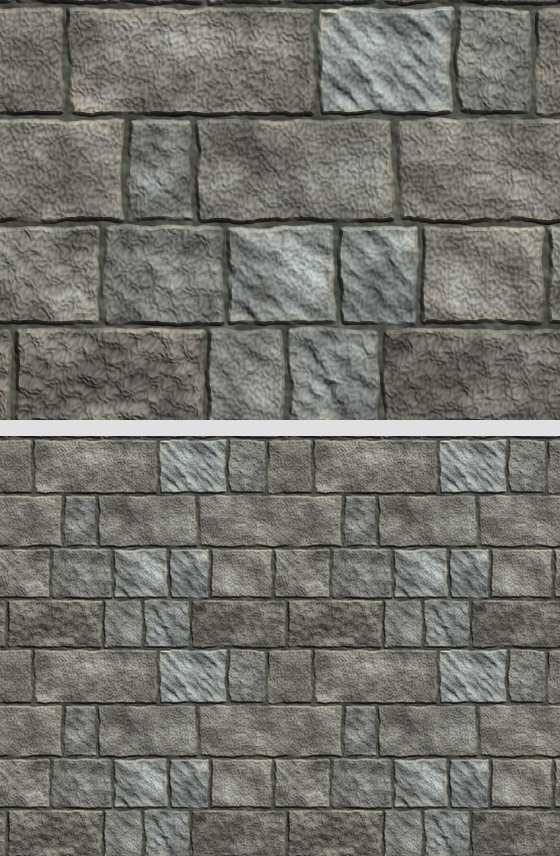
Top: one tile. Bottom: repeated 2 by 2.
A WebGL 1 fragment shader for this texture:

```glsl
precision highp float;
// Weathered ashlar wall: four courses of 4, 3, 5 and 4 rough stones with mortar.
// Joints wrap around the tile; a height field of chips, pits and chisel ridges
// built from periodic gradient noise is lit from above and darkened in hollows.

uniform vec2 u_resolution;

const vec2 ASPECT = vec2(1.3333, 1.0);       // tile size, in tile heights
const vec3 COURSES = vec3(0.236, 0.481, 0.736);
const float COURSE_SHIFT = 0.014;
const float HALF_GAP = 0.0066;
const float CORNER = 0.008;
const float WOBBLE = 0.008;
const float DEPTH = 0.0080;
const float LUMPS = 0.0042;
const float PITS = 0.0017;
const float RIDGES = 0.0085;
const float HOLLOWS = 0.24;
const float BLOTCHES = 0.36;
const float STEP = 0.0014;
const float SHADOW_REACH = 0.007;
const vec3 LIGHT = vec3(0.25, 0.56, 0.72);
const vec3 WARM = vec3(0.455, 0.443, 0.416);
const vec3 COOL = vec3(0.520, 0.543, 0.536);
const vec3 OCHRE = vec3(0.470, 0.448, 0.375);
const vec3 MORTAR = vec3(0.395, 0.408, 0.365);

struct Stone { float dist; float seed; float cool; float carving; };

float hash(vec2 p, float seed) {
  vec3 q = fract(p.xyx * vec3(0.1031, 0.1030, 0.0973) + seed);
  q += dot(q, q.yzx + 33.33);
  return fract((q.x + q.y) * q.z);
}

float corner(vec2 cell, vec2 offset, vec2 period, float seed) {
  float angle = 6.2832 * hash(mod(cell, period), seed);
  return dot(vec2(cos(angle), sin(angle)), offset);
}

// Gradient noise that wraps after a whole number of cells.
float gnoise(vec2 p, vec2 period, float seed) {
  vec2 i = floor(p), f = p - i, e = vec2(1.0, 0.0);
  vec2 w = f * f * f * (f * (f * 6.0 - 15.0) + 10.0);
  float low = mix(corner(i, f, period, seed), corner(i + e, f - e, period, seed), w.x);
  float high = mix(corner(i + e.yx, f - e.yx, period, seed), corner(i + 1.0, f - 1.0, period, seed), w.x);
  return mix(low, high, w.y);
}

float tiled(vec2 uv, vec2 period, float seed) {
  return gnoise(uv * period, period, seed);
}

// Keeps the nearest joints: left gap, right gap, left joint, coolness.
void passJoint(float x, vec2 joint, inout vec4 nearest) {
  float gap = fract(x - joint.x);
  if (gap < nearest.x) nearest.xzw = vec3(gap, joint);
  nearest.y = min(nearest.y, fract(joint.x - x));
}

Stone findStone(vec2 uv) {
  vec2 warp = vec2(tiled(uv, vec2(8.0, 6.0), 0.13), tiled(uv, vec2(8.0, 6.0), 0.61));
  vec2 p = uv + WOBBLE * warp;
  float y = fract(p.y + COURSE_SHIFT);

  // Each course: extent, joint positions, and coolness of the stone to the right.
  vec2 span = vec2(0.0, COURSES.x);
  vec4 joints = vec4(0.023, 0.367, 0.510, 0.682);
  vec4 cool = vec4(0.0, 0.45, 0.75, 0.05);
  if (y > COURSES.z) {
    span = vec2(COURSES.z, 1.0);
    joints = vec4(0.118, 0.566, 0.812, 0.953);
    cool = vec4(0.05, 1.0, 0.35, 0.0);
  } else if (y > COURSES.y) {
    span = COURSES.yz;
    joints = vec4(0.224, 0.348, 0.707, 0.707);
    cool = vec4(0.6, 0.15, 0.1, 0.1);
  } else if (y > COURSES.x) {
    span = COURSES.xy;
    joints = vec4(0.182, 0.401, 0.602, 0.749);
    cool = vec4(0.35, 0.8, 0.9, 0.15);
  }
  vec4 nearest = vec4(2.0, 2.0, 0.0, 0.0);
  for (int i = 0; i < 4; i++) passJoint(p.x, vec2(joints[i], cool[i]), nearest);
  if (span.x == COURSES.x) passJoint(p.x, vec2(0.974, 0.2), nearest);

  // Rounded box with chipped edges.
  vec2 lower = vec2(nearest.x, y - span.x) * ASPECT;
  vec2 upper = vec2(nearest.y, span.y - y) * ASPECT;
  vec2 q = HALF_GAP + CORNER - min(lower, upper);
  float dist = length(max(q, 0.0)) + min(max(q.x, q.y), 0.0) - CORNER;
  dist += 0.008 * tiled(uv, vec2(20.0, 15.0), 0.27) + 0.003 * tiled(uv, vec2(64.0, 48.0), 0.45);
  return Stone(dist, fract(nearest.z * 7.31 + span.x * 3.7), nearest.w, 0.0);
}

float height(vec2 uv, out Stone s) {
  s = findStone(uv);
  float face = smoothstep(0.003, -0.009, s.dist);
  float lump = tiled(uv, vec2(44.0, 33.0), s.seed) * mix(0.5, 1.5, hash(vec2(3.0, 8.0), s.seed));
  lump *= 1.0 - 0.4 * s.cool;
  vec2 pitGrid = vec2(144.0, 88.0);
  float pit = gnoise(uv * pitGrid + 0.8 * lump, pitGrid, s.seed) * mix(1.15, 0.75, s.cool);
  vec2 slant = vec2(32.0 * uv.x + 24.0 * uv.y, 8.0 * (uv.x - uv.y));
  float ridge = s.cool * gnoise(slant + 0.4 * lump, vec2(8.0), s.seed);
  s.carving = 0.6 * lump + 0.7 * pit + 0.9 * ridge;
  float relief = LUMPS * lump + PITS * pit + RIDGES * ridge
    + 0.011 * tiled(uv, vec2(12.0, 9.0), s.seed);
  float grit = 0.002 * tiled(uv, vec2(80.0, 60.0), 0.83);
  return mix(grit, DEPTH + relief, face);
}

void main() {
  vec2 uv = gl_FragCoord.xy / u_resolution;
  Stone s, unused;
  vec3 light = normalize(LIGHT);
  float h = height(uv, s);
  float hx = height(uv + vec2(STEP, 0.0) / ASPECT, unused);
  float hy = height(uv + vec2(0.0, STEP), unused);
  float blocker = height(uv + SHADOW_REACH * normalize(LIGHT.xy) / ASPECT, unused);

  // Stone colour: tint per stone, blotches, ochre rims and dark hollows.
  float blotch = tiled(uv, vec2(8.0, 6.0), s.seed + 0.3) + 0.6 * tiled(uv, vec2(20.0, 15.0), s.seed);
  vec3 stone = mix(WARM, COOL, clamp(s.cool + 0.4 * blotch, 0.0, 1.0));
  float rim = smoothstep(-0.045, -0.004, s.dist) * smoothstep(-0.1, 0.4, blotch);
  stone = mix(stone, OCHRE, 0.5 * rim);
  stone *= 0.89 + 0.22 * hash(vec2(5.0, 2.0), s.seed) + BLOTCHES * blotch + HOLLOWS * s.carving;

  // Mortar, relief lighting and the shadow thrown into the joints.
  float joint = smoothstep(-0.003, 0.003, s.dist);
  vec3 color = mix(stone, MORTAR * (0.92 + 0.4 * tiled(uv, vec2(32.0, 24.0), 0.72)), joint);
  vec3 normal = normalize(vec3(h - hx, h - hy, STEP));
  float shade = max(dot(normal, light) / light.z, 0.34);
  float shadow = smoothstep(0.002, 0.010, blocker - h);
  color *= shade * (1.0 - 0.45 * shadow) * mix(1.0, 0.85, joint);
  gl_FragColor = vec4(color, 1.0);
}
```
